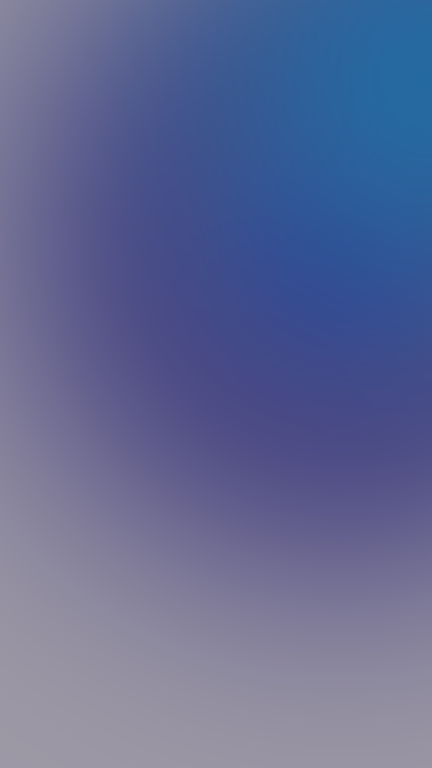
A Shadertoy shader for this background:

```glsl
// Soft backdrop: an indigo bloom fading through violet to grey, with a blue glow at upper right.

// Indigo core, violet ring and pale grey surround, by distance from the bloom centre
vec3 bloomColor(float radius) {
    vec3 indigo = vec3(0.225, 0.235, 0.545);
    vec3 violet = vec3(0.298, 0.275, 0.510);
    vec3 grey = vec3(0.616, 0.600, 0.647);
    vec3 core = mix(indigo, violet, smoothstep(0.0, 0.25, radius));
    float falloff = max(radius - 0.2, 0.0) / 0.28;
    return mix(core, grey, 1.0 - exp(-falloff * falloff));
}

void mainImage(out vec4 fragColor, in vec2 fragCoord) {
    // Canvas units: height is 1, origin at the lower left
    vec2 p = fragCoord / iResolution.y;
    float aspect = iResolution.x / iResolution.y;

    vec2 bloomCenter = vec2(0.787 * aspect, 0.674);
    vec3 color = bloomColor(length(p - bloomCenter));

    // Gaussian blue glow on the right edge
    vec2 toGlow = p - vec2(aspect, 0.896);
    float glow = exp(-dot(toGlow, toGlow) / 0.096);
    color = mix(color, vec3(0.145, 0.412, 0.630), glow);

    fragColor = vec4(color, 1.0);
}
```
